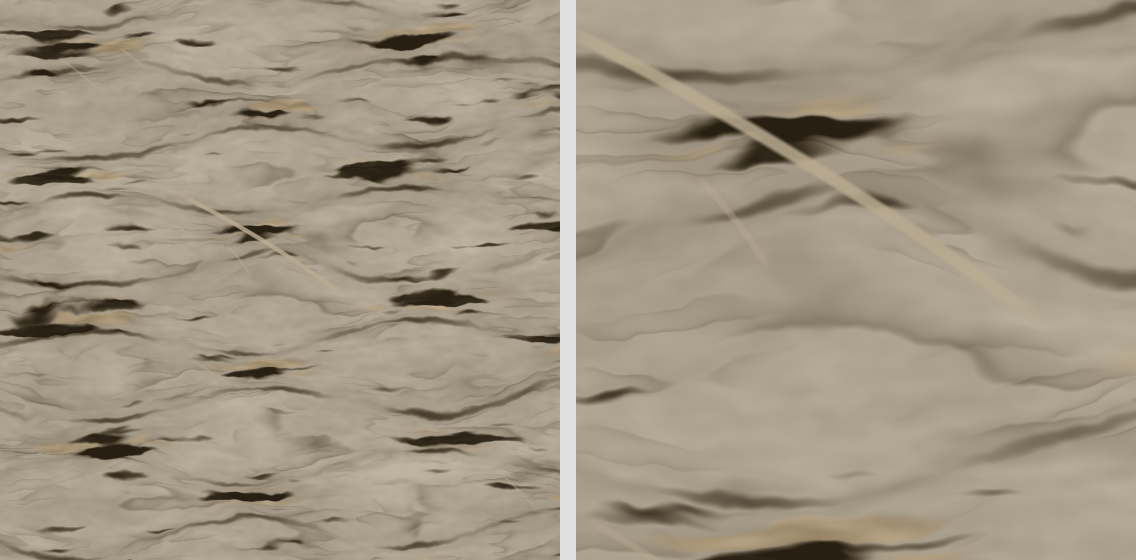
Left: the whole. Right: its middle third, enlarged.
A WebGL 1 fragment shader for this texture:

```glsl
precision highp float;
// Coarse woven wool: soft flattened strands in staggered rows, split by dark
// broken cracks. A wavy row coordinate pinches the strands at a lattice of knots;
// stretched gradient noise gives fibres, overlapping wisps, slits and straw.

uniform vec2 u_resolution;

#define ROW_HEIGHT 0.118
#define KNOT_PERIOD 0.6
#define ROW_TILT 0.03
#define PINCH 0.25
#define BASE_TONE 0.69
#define WISP_DEPTH 0.17
#define CRACK_DEPTH 0.34
#define KNOT_DEPTH 0.46
#define STRAW vec3(0.67, 0.58, 0.44)
#define HAIR vec3(0.73, 0.67, 0.57)
#define HAIR_COUNT 7

const float PI = 3.14159265;

vec2 hash2(vec2 p) {
  vec3 q = fract(p.xyx * vec3(0.1031, 0.1030, 0.0973));
  q += dot(q, q.yzx + 33.33);
  return fract((q.xx + q.yz) * q.zy);
}

float cornerSlope(vec2 cell, vec2 offset, vec2 corner) {
  return dot(hash2(cell + corner + 61.0) * 2.0 - 1.0, offset - corner);
}

// Gradient noise, roughly -1 to 1
float noise(vec2 p) {
  vec2 i = floor(p), f = fract(p);
  vec2 u = f * f * f * (f * (f * 6.0 - 15.0) + 10.0);
  float low = mix(cornerSlope(i, f, vec2(0, 0)), cornerSlope(i, f, vec2(1, 0)), u.x);
  float high = mix(cornerSlope(i, f, vec2(0, 1)), cornerSlope(i, f, vec2(1, 1)), u.x);
  return 1.6 * mix(low, high, u.y);
}

// Maps a tone (its red value) to the wool colour, warmer in the mid-darks
vec3 woolColour(float tone) {
  float t = clamp((tone - 0.12) / 0.62, 0.0, 1.0);
  vec3 colour = mix(vec3(0.12, 0.095, 0.045), vec3(0.74, 0.70, 0.63), t);
  return colour - t * (1.0 - t) * vec3(0.0, 0.04, 0.08);
}

// Shadow under an overlapping layer: one crisp edge, one soft fade
float overlapShadow(float field) {
  return smoothstep(-0.05, 0.05, field) * exp(-7.0 * max(field, 0.0));
}

// Coverage of a slightly bent, tapering hair
float hairMask(vec2 p, vec2 centre, float angle, float halfLength, float width) {
  vec2 q = p - centre;
  float c = cos(angle), s = sin(angle);
  q = vec2(c * q.x + s * q.y, c * q.y - s * q.x);
  float along = q.x / halfLength;
  float across = abs(q.y + 0.05 * halfLength * along * along);
  float ends = 1.0 - smoothstep(0.7, 1.0, abs(along));
  return ends * (1.0 - smoothstep(0.4 * width, width, across));
}

void main() {
  vec2 p = gl_FragCoord.xy / u_resolution;

  // Row coordinate with uneven, jagged edges
  float y = p.y - ROW_TILT * p.x;
  y += 0.020 * noise(p * vec2(3.5, 6.0)) + 0.007 * noise(p * vec2(13.0, 20.0));
  y += 0.0035 * noise(p * vec2(34.0, 42.0)) + 0.0015 * noise(p * vec2(75.0, 80.0));
  float row = y / ROW_HEIGHT + 0.23;
  float column = (p.x - 0.15 + 0.06 * noise(p * vec2(2.0, 6.0) + 9.0)) / KNOT_PERIOD;
  float wave = cos(2.0 * PI * column);
  float bulge = wave * cos(PI * (row - 0.5));
  float strand = row + PINCH * (1.0 + 0.6 * noise(p * vec2(5.0, 8.0) + 50.0)) * bulge;
  float flow = row + 0.13 * bulge;

  // Fibre texture along the strands
  float mottle = noise(p * vec2(3.5, 8.0) + 3.0);
  float fibre = noise(vec2(p.x * 8.0, flow * 3.5));
  float fineFibre = noise(vec2(p.x * 22.0, flow * 9.0 + 5.0));
  float grain = noise(p * vec2(55.0, 100.0));
  float tone = BASE_TONE + 0.04 * mottle + 0.035 * fibre + 0.03 * fineFibre + 0.015 * grain;

  // Thin, interrupted wisps of shadow at two scales
  float wispPatch = smoothstep(-0.15, 0.45, noise(p * vec2(6.0, 14.0) + 31.0));
  float finePatch = smoothstep(-0.1, 0.45, noise(p * vec2(9.0, 18.0) + 77.0));
  float wisp = overlapShadow(noise(vec2(p.x * 4.0, flow * 3.2 + 17.0)) + 0.08 * fineFibre);
  float fineWisp = overlapShadow(noise(vec2(p.x * 9.0, flow * 6.5 + 29.0)));
  tone -= WISP_DEPTH * (wispPatch * wisp + 0.6 * finePatch * fineWisp);

  // Cracks between strands, wider and darker towards the knots
  float crackDistance = abs(fract(strand) - 0.5);
  float nearKnot = wave * wave;
  float crackPatch = smoothstep(-0.3, 0.5, noise(vec2(p.x * 7.0, floor(strand) * 3.7)) + 0.2 * nearKnot);
  float crackWidth = 0.045 + 0.06 * crackPatch * (0.5 + 0.5 * nearKnot);
  float crack = 1.0 - smoothstep(0.15 * crackWidth, crackWidth, crackDistance);
  tone -= 0.06 * exp(-8.0 * crackDistance);
  tone -= CRACK_DEPTH * crack * crackPatch * (0.5 + 0.5 * nearKnot);

  // Knots: staggered hollows cut by thin dark slits, with straw between
  float knotRow = floor(row + 0.5);
  float knotColumn = column - 0.5 * mod(knotRow, 2.0);
  vec2 random = hash2(vec2(floor(knotColumn + 0.5), knotRow) + 7.0);
  vec2 knotOffset = vec2(fract(knotColumn + 0.5) - 0.5, row - knotRow);
  knotOffset += (random - 0.5) * vec2(0.16, 0.18);
  vec2 lens = knotOffset / vec2(0.15 + 0.05 * random.y, 0.19);
  float knot = exp(-dot(lens, lens));
  float slit = noise(vec2(p.x * 7.0, row * 6.0 + 41.0)) + 0.2 * fineFibre;
  float slitDark = smoothstep(-0.05, 0.3, 0.85 * knot - 0.52 - slit);
  tone -= KNOT_DEPTH * slitDark + 0.07 * knot;

  vec3 colour = woolColour(max(tone, 0.15));
  float straw = smoothstep(0.15, 0.35, slit) * smoothstep(0.2, 0.6, knot);
  colour = mix(colour, STRAW + 0.12 * fineFibre, 0.7 * straw);

  // Stray hairs: one long and pale, the rest short and faint
  for (int i = 0; i < HAIR_COUNT; i++) {
    float id = float(i);
    float isShort = step(0.5, id);
    vec2 spread = hash2(vec2(id * 5.3, 23.0));
    vec2 centre = mix(vec2(0.47, 0.57), hash2(vec2(id, 71.0)), isShort);
    float angle = -0.55 - isShort * (spread.x - 0.4);
    float halfLength = mix(0.19, 0.03 + 0.05 * spread.y, isShort);
    float width = mix(0.0055, 0.0028, isShort);
    float hair = hairMask(p, centre, angle, halfLength, width);
    colour = mix(colour, HAIR, hair * mix(0.85, 0.4, isShort));
  }

  gl_FragColor = vec4(colour, 1.0);
}
```
